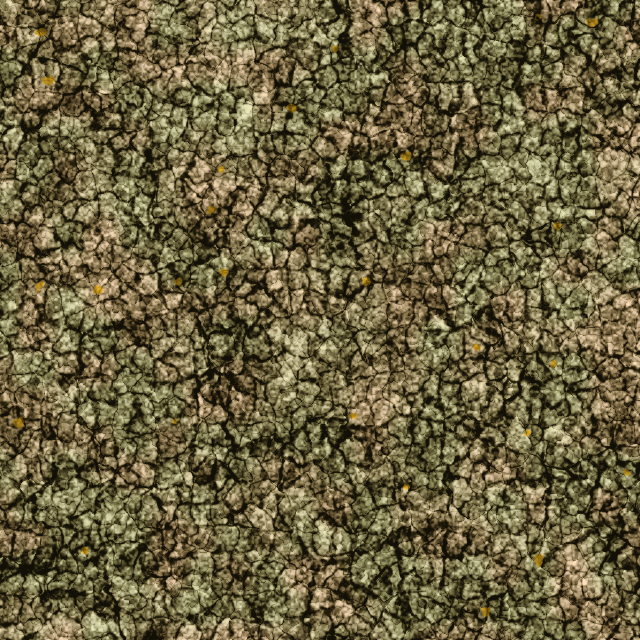
Reproduce this texture procedurally as a WebGL 2 fragment shader.

```glsl
#version 300 es
precision highp float;
// Weathered bark crusted with pale lichen: warped cellular plates split by dark
// cracks, smaller cellular crumbs on each plate, fine grain and rare yellow spots.
// All layers add up to one tone, which is then coloured through an earthy ramp.

uniform vec2 u_resolution;
out vec4 fragColor;

// Cells across the canvas
const vec2 FISSURE_SCALE = vec2(13.0, 7.0);
const vec2 PLATE_SCALE = vec2(33.0, 29.0);
const vec2 CRUMB_SCALE = vec2(84.0, 80.0);
const float GRAIN_SCALE = 125.0;
const float SPOT_SCALE = 10.0;

// Tone contributions
const float BASE_TONE = 0.575;
const float PLATE_VARIATION = 0.17;
const float CRUMB_VARIATION = 0.24;
const float GRAIN_CONTRAST = 0.36;
const float FINE_CONTRAST = 0.46;
const float PATCH_CONTRAST = 0.26;
const float CRACK_DEPTH = 0.40;
const float CRUMB_CRACK_DEPTH = 0.15;
const float FISSURE_DEPTH = 0.34;
const vec2 LIGHT = vec2(0.35, 0.94);

// Colour ramp, dark to light
const vec3 RAMP[6] = vec3[6](
  vec3(0.15, 0.13, 0.06), vec3(0.29, 0.25, 0.15), vec3(0.42, 0.38, 0.25),
  vec3(0.55, 0.51, 0.38), vec3(0.67, 0.63, 0.51), vec3(0.80, 0.76, 0.67));
const float RAMP_START = 0.13;
const float RAMP_STEP = 0.133;
const vec3 MOSS_TINT = vec3(0.96, 1.01, 0.90);
const vec3 RUST_TINT = vec3(1.06, 0.98, 0.92);
const vec3 SPOT_COLOR = vec3(0.74, 0.56, 0.09);
const float SPOT_CHANCE = 0.22;

// Three random values in 0..1 for a lattice cell
vec3 hash(vec2 cell, int seed) {
  uvec3 v = uvec3(ivec3(ivec2(cell), seed)) * 1664525u + 1013904223u;
  v.x += v.y * v.z; v.y += v.z * v.x; v.z += v.x * v.y;
  v ^= v >> 16u;
  v.x += v.y * v.z; v.y += v.z * v.x; v.z += v.x * v.y;
  return vec3(v >> 8u) / 16777216.0;
}

float valueNoise(vec2 p, int seed) {
  vec2 cell = floor(p), f = fract(p);
  f = f * f * (3.0 - 2.0 * f);
  float low = mix(hash(cell, seed).x, hash(cell + vec2(1, 0), seed).x, f.x);
  float high = mix(hash(cell + vec2(0, 1), seed).x, hash(cell + vec2(1, 1), seed).x, f.x);
  return mix(low, high, f.y);
}

// Cellular noise: x = distance to the border, y = cell value, zw = offset from centre
vec4 cellular(vec2 p, int seed) {
  vec2 home = floor(p), nearest = vec2(9.0), second = vec2(9.0);
  float value = 0.0;
  for (int j = -1; j <= 1; j++)
    for (int i = -1; i <= 1; i++) {
      vec2 cell = home + vec2(i, j);
      vec3 h = hash(cell, seed);
      vec2 r = cell + 0.1 + 0.8 * h.xy - p;
      if (dot(r, r) < dot(nearest, nearest)) {
        second = nearest; nearest = r; value = h.z;
      } else if (dot(r, r) < dot(second, second)) second = r;
    }
  float border = dot(0.5 * (nearest + second), normalize(second - nearest));
  return vec4(border, value, -nearest);
}

// Dark line along cell borders, softened by one pixel
float crackLine(float border, float width, float pixel) {
  return 1.0 - smoothstep(width * 0.3 - 0.5 * pixel, width + 0.5 * pixel, border);
}

vec2 warp(vec2 p, float scale, int seed) {
  return vec2(valueNoise(p * scale, seed), valueNoise(p * scale, seed + 1)) - 0.5;
}

vec3 ramp(float tone) {
  float x = (tone - RAMP_START) / RAMP_STEP;
  vec3 color = RAMP[0] * clamp(1.0 + 0.35 * x, 0.45, 1.0);
  for (int i = 1; i < 6; i++) color = mix(color, RAMP[i], clamp(x - float(i - 1), 0.0, 1.0));
  return color * (1.0 + 0.09 * clamp(x - 5.0, 0.0, 2.0));
}

void main() {
  vec2 uv = gl_FragCoord.xy / u_resolution.y;
  float pixel = 1.0 / u_resolution.y;
  vec2 rough = uv + 0.020 * warp(uv, 36.0, 1) + 0.009 * warp(uv, 105.0, 3);

  // Cellular layers, coarse to fine
  vec4 fissure = cellular((rough + 0.03 * warp(uv, 14.0, 5)) * FISSURE_SCALE, 7);
  vec4 plate = cellular(rough * PLATE_SCALE, 8);
  vec4 crumb = cellular((uv + 0.008 * warp(uv, 150.0, 9)) * CRUMB_SCALE, 11);

  // Surface: plate and crumb shades, lit domes, patches and grain
  float patches = 0.6 * valueNoise(uv * vec2(11.0, 8.0), 12) + 0.6 * valueNoise(uv * 42.0, 13) - 0.6;
  float tone = BASE_TONE + PATCH_CONTRAST * patches;
  tone += PLATE_VARIATION * (plate.y - 0.5) + CRUMB_VARIATION * (crumb.y - 0.5);
  tone += 0.07 * dot(plate.zw, LIGHT) + 0.10 * dot(crumb.zw, LIGHT);
  tone += GRAIN_CONTRAST * (valueNoise(uv * GRAIN_SCALE, 14) - 0.5);
  tone += FINE_CONTRAST * (valueNoise(uv * GRAIN_SCALE * 2.0, 15) - 0.5);

  // Cracks of uneven width, with soft shade beside them
  float openness = valueNoise(uv * 27.0, 16);
  float gate = smoothstep(0.35, 0.65, valueNoise(uv * vec2(9.0, 6.0), 17));
  float crack = crackLine(plate.x, 0.04 + 0.14 * openness, pixel * PLATE_SCALE.x);
  tone -= CRACK_DEPTH * crack * (0.45 + 0.55 * openness) + 0.13 * exp(-9.0 * plate.x);
  tone -= CRUMB_CRACK_DEPTH * crackLine(crumb.x, 0.16, pixel * CRUMB_SCALE.x);
  tone -= FISSURE_DEPTH * gate * crackLine(fissure.x, 0.065, pixel * FISSURE_SCALE.x);

  // Colour with slight moss and rust drift
  float drift = valueNoise(uv * 19.0, 18);
  vec3 color = ramp(tone) * mix(MOSS_TINT, RUST_TINT, smoothstep(0.2, 0.9, drift));

  // Scattered yellow lichen spots with ragged rims
  vec2 spotCell = floor(uv * SPOT_SCALE);
  vec3 h = hash(spotCell, 19);
  float radius = 0.04 + 0.04 * hash(spotCell, 20).x;
  float reach = length(fract(uv * SPOT_SCALE) - 0.2 - 0.6 * h.xy) + 0.07 * (valueNoise(uv * 120.0, 21) - 0.5);
  float spot = step(h.z, SPOT_CHANCE) * (1.0 - smoothstep(radius - 0.015, radius + 0.015, reach));
  color = mix(color, SPOT_COLOR * (0.55 + 0.8 * tone), 0.9 * spot);

  fragColor = vec4(clamp(color, 0.0, 1.0), 1.0);
}
```
